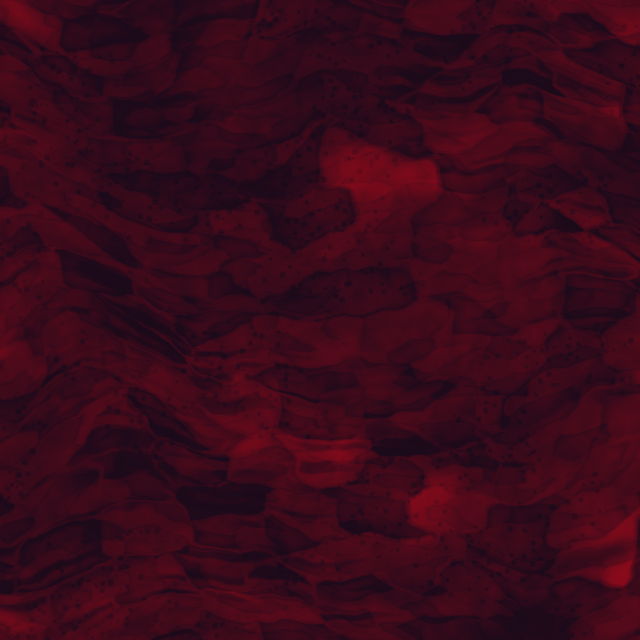
Give the GLSL for this texture, as a Shadertoy shader.

```glsl
const float BASE_RED = 0.248;
const float DARKEST_RED = 0.105;
const float GREEN = 0.040;
const float BLUE = 0.100;
const vec2 SLAB_FREQ = vec2(8.5, 17.0);
const vec2 CHIP_FREQ = vec2(15.0, 36.0);
const vec2 STREAK_FREQ = vec2(6.0, 82.0);
const float SPECK_FREQ = 75.0;
const float BROAD_GAIN = 0.25;
const float SLAB_GAIN = 0.085;
const float CHIP_GAIN = 0.055;
const float MOTTLE_GAIN = 0.085;
const float SEAM_DEPTH = 0.120;
const float STREAK_DEPTH = 0.110;
const float SPECK_DEPTH = 0.080;

vec2 hash2(vec2 p) {
    vec3 h = fract(p.xyx * vec3(0.1031, 0.1030, 0.0973));
    h += dot(h, h.yzx + 33.33);
    return fract((h.xx + h.yz) * h.zy);
}

float noise(vec2 p) {
    vec2 i = floor(p), f = fract(p);
    f = f * f * (3.0 - 2.0 * f);
    float low = mix(hash2(i).x, hash2(i + vec2(1, 0)).x, f.x);
    float high = mix(hash2(i + vec2(0, 1)).x, hash2(i + 1.0).x, f.x);
    return mix(low, high, f.y);
}

float fbm(vec2 p) {
    float sum = 0.0, gain = 0.53;
    for (int i = 0; i < 4; i++) {
        sum += gain * noise(p);
        p = mat2(1.6, 1.2, -1.2, 1.6) * p + 17.3;
        gain *= 0.5;
    }
    return sum;
}

// Blocky cells: distance, gap to the neighbour, own tone, neighbour tone
vec4 cells(vec2 p) {
    vec2 home = floor(p);
    float near = 9.0, next = 9.0, tone = 0.0, nextTone = 0.0;
    for (int y = -2; y <= 2; y++)
    for (int x = -2; x <= 2; x++) {
        vec2 id = home + vec2(x, y);
        vec2 d = abs(id + hash2(id) - p);
        float dist = mix(max(d.x, d.y), length(d), 0.25);
        float t = hash2(id + 71.0).y;
        if (dist < near) {
            next = near; nextTone = tone;
            near = dist; tone = t;
        } else if (dist < next) {
            next = dist; nextTone = t;
        }
    }
    return vec4(near, next - near, tone, nextTone);
}

float softTone(vec4 c) {
    return mix(0.5 * (c.z + c.w), c.z, smoothstep(0.0, 0.12, c.y));
}

// Shadow on the darker side of a border
float seam(vec4 c, float falloff) {
    return smoothstep(0.0, 0.35, c.w - c.z) * smoothstep(0.0, 0.10, c.y) * exp(-falloff * c.y);
}

// Layered sines bend the strata
vec2 flow(vec2 p) {
    float freq = 8.0, amp = 0.030;
    for (int i = 0; i < 4; i++) {
        float k = float(i);
        float swell = 0.35 + 1.1 * noise(p * 3.5 + 9.0 * k);
        p += amp * swell * vec2(0.5 * sin(freq * 1.3 * p.y + 2.1 * k),
                                sin(freq * p.x + 5.0 * p.y + 1.7 * k));
        freq *= 1.7;
        amp *= 0.52;
    }
    return p;
}

void mainImage(out vec4 fragColor, in vec2 fragCoord) {
    vec2 uv = fragCoord / iResolution.y;
    vec2 q = flow(uv + 3.0);
    q += 0.007 * (vec2(noise(uv * 45.0), noise(uv * 45.0 + 60.0)) - 0.5);

    // Slabs, chips and cloudy stains
    vec4 slab = cells(q * SLAB_FREQ);
    vec4 chip = cells(q * CHIP_FREQ + 40.0);
    float broad = fbm(q * vec2(5.0, 7.5) + 11.0);
    float mottle = fbm(uv * 48.0);
    float red = BASE_RED + BROAD_GAIN * (broad - 0.5);
    red += SLAB_GAIN * (softTone(slab) - 0.5);
    red += CHIP_GAIN * (softTone(chip) - 0.5);
    red += MOTTLE_GAIN * (mottle - 0.5);
    red += 0.16 * smoothstep(0.56, 0.80, broad) * smoothstep(0.4, 0.9, softTone(slab));

    // Shaded borders
    red -= SEAM_DEPTH * seam(slab, 5.0) + 0.5 * SEAM_DEPTH * seam(chip, 4.0);

    // Fine strata, shifted from slab to slab
    float grain = noise(q * STREAK_FREQ + 23.0 * slab.z);
    float fine = noise(q * STREAK_FREQ * vec2(1.3, 1.7) + 90.0);
    float bands = smoothstep(0.38, 0.65, noise(q * vec2(4.0, 13.0) + 30.0));
    bands *= smoothstep(0.0, 0.12, slab.y);
    red -= STREAK_DEPTH * bands * smoothstep(0.50, 0.90, grain);
    red += 0.035 * bands * (fine - 0.5);

    // Scattered pits
    vec4 pit = cells(uv * SPECK_FREQ);
    float pitSize = 0.40 * smoothstep(0.55, 1.0, pit.z);
    float pitMask = smoothstep(0.40, 0.60, noise(uv * 9.0 + 50.0));
    red -= SPECK_DEPTH * pitMask * step(0.55, pit.z)
         * (1.0 - smoothstep(0.4 * pitSize, pitSize + 0.08, pit.x));

    // Soft floor for the shadows
    float lift = red - DARKEST_RED;
    red = DARKEST_RED + 0.5 * (lift + sqrt(lift * lift + 0.0008));
    fragColor = vec4(red, GREEN, BLUE, 1.0);
}
```
